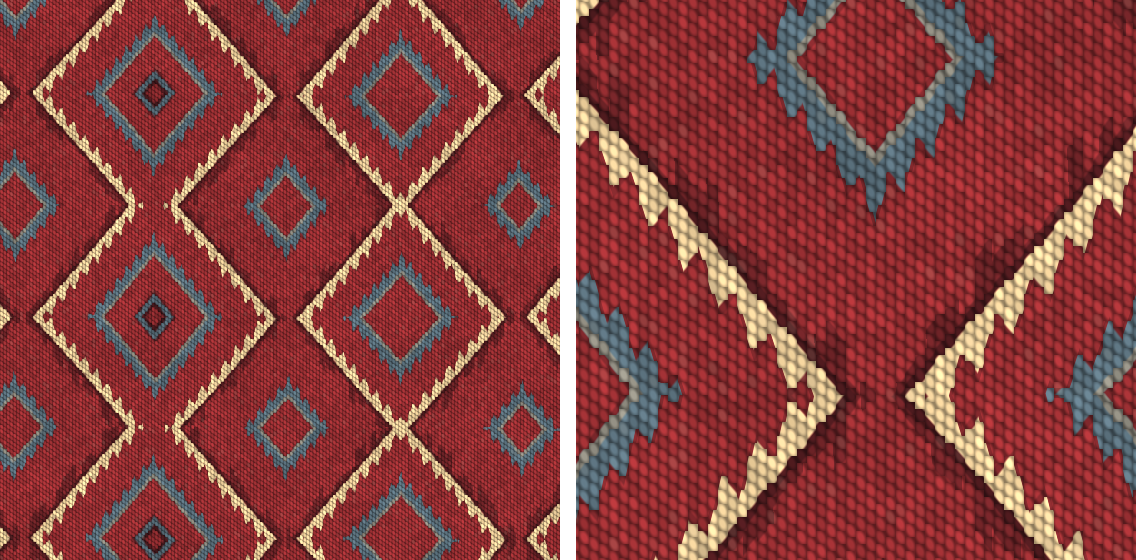
Left: the whole. Right: its middle third, enlarged.
Reproduce this pattern procedurally as a Shadertoy shader.

```glsl
// Woven kilim cloth: toothed cream zigzags bound alternating wide and narrow columns,
// with serrated blue medallions inside and smaller ones in the gaps between.
// Mirrored repeats place the motifs; a staggered stitch grid adds weave and wear.

#define PERIOD vec2(0.8815, 0.397)   // one wide + one narrow column, one row
#define ORIGIN vec2(0.275, 0.831)    // centre of a wide column's medallion
#define COLUMN_EDGE 0.237            // border between columns, from the wide centre
#define SLOPE 0.872                  // zigzag run over rise
#define STITCHES vec2(170.0, 124.0)
#define WOBBLE 0.007
#define RED   vec3(0.640, 0.195, 0.210)
#define DARK  vec3(0.270, 0.095, 0.110)
#define BLUE  vec3(0.370, 0.460, 0.510)
#define TAN   vec3(0.640, 0.590, 0.510)
#define CREAM vec3(0.990, 0.860, 0.640)

float hash(vec2 p) {
    vec3 q = fract(p.xyx * 0.1031);
    q += dot(q, q.yzx + 33.33);
    return fract((q.x + q.y) * q.z);
}

float noise(vec2 p) {
    vec2 i = floor(p), f = fract(p);
    f = f * f * (3.0 - 2.0 * f);
    return mix(mix(hash(i), hash(i + vec2(1, 0)), f.x),
               mix(hash(i + vec2(0, 1)), hash(i + vec2(1, 1)), f.x), f.y);
}

// Antialiased coverage of the region d < 0
float cover(float d) {
    float aa = 1.2 / iResolution.y;
    return smoothstep(aa, -aa, d);
}

// Triangle wave peaking at multiples of the pitch
float tooth(float x, float pitch) {
    return abs(fract(x / pitch) - 0.5) * 2.0;
}

// Serrated ring around a diamond with the given half size
vec3 medallion(vec3 col, vec2 p, vec2 halfSize) {
    p = abs(p);
    float v = halfSize.y * (p.x / halfSize.x + p.y / halfSize.y - 1.0);
    float reach = 0.022 + 0.020 * tooth(p.x, 0.017);
    reach = max(reach, 0.034 * cover(p.y - 0.004));   // necks of the side tips
    col = mix(col, DARK, 0.4 * cover(max(v - reach - 0.004, -v - 0.003)));
    col = mix(col, BLUE, cover(max(v - reach, -v)));
    return mix(col, TAN, 0.75 * cover(abs(v - 0.004) - 0.004));
}

// Small plain ring with a dark heart
vec3 eye(vec3 col, vec2 p) {
    p = abs(p);
    float d = p.x + p.y * 0.85 - 0.029;
    col = mix(col, DARK, 0.75 * cover(d - 0.010));
    col = mix(col, BLUE * 0.9, cover(d - 0.006));
    col = mix(col, DARK, cover(d + 0.006));
    return mix(col, RED * 0.85, cover(d + 0.013));
}

// Toothed cream border; v is the vertical depth inside the column
vec3 border(vec3 col, float x, float v, float seed) {
    float bar = floor(x * 110.0);
    float shade = 0.008 + 0.034 * pow(hash(vec2(bar, seed)), 1.5);
    col = mix(col, DARK, 0.5 * cover(max(v, -v - shade)));
    col = mix(col, DARK, 0.75 * cover(max(v, -v - 0.007)));
    float reach = 0.012 + 0.024 * tooth(x, 0.0205);
    col = mix(col, DARK, 0.35 * cover(max(v - reach - 0.004, -v)));
    return mix(col, CREAM, cover(max(v - reach, -v)));
}

vec3 pattern(vec2 p) {
    vec2 cell = floor((p - ORIGIN) / PERIOD + 0.5);
    vec2 q = p - ORIGIN - cell * PERIOD;
    float side = q.x < 0.0 ? -1.0 : 1.0;
    float ax = abs(q.x);
    bool wide = ax < COLUMN_EDGE;
    float x = wide ? ax : 0.5 * PERIOD.x - ax;

    // Column borders
    float halfWidth = (wide ? 0.2175 : 0.1860) - SLOPE * abs(q.y);
    vec3 col = border(RED, x, (halfWidth - x) / SLOPE, cell.y * 7.0 + side + 40.0);

    // Medallions inside the columns
    float grow = 0.96 + 0.08 * hash(cell + (wide ? 9.0 : 21.0));
    col = medallion(col, vec2(x, q.y), (wide ? vec2(0.090, 0.108) : vec2(0.068, 0.077)) * grow);
    if (wide) col = eye(col, q);

    // Gap medallions sit half a row off, shrinking and drifting to the right
    float row = floor((p.y - ORIGIN.y) / PERIOD.y);
    vec2 gap = vec2((ax - COLUMN_EDGE) * side, p.y - ORIGIN.y - (row + 0.5) * PERIOD.y);
    float gx = p.x - gap.x;
    gap.x -= 0.024 * (gx - 0.5);
    float size = 1.06 - 0.36 * gx * gx * gx + 0.08 * (hash(vec2(gx * 5.0, row) + 50.0) - 0.5);
    return medallion(col, gap, vec2(0.046, 0.055) * size);
}

void mainImage(out vec4 fragColor, in vec2 fragCoord) {
    vec2 uv = fragCoord / iResolution.y;

    // Staggered stitches pull the motif edges toward their centres
    vec2 st = uv * STITCHES;
    vec2 stagger = vec2(0.0, 0.5 * mod(floor(st.x), 2.0));
    vec2 id = floor(st + stagger), f = fract(st + stagger) - 0.5;
    vec2 p = mix(uv, (id + 0.5 - stagger) / STITCHES, 0.45);
    p += WOBBLE * (vec2(noise(uv * 6.0 + 11.0), noise(uv * 6.0 + 37.0)) - 0.5);
    vec3 col = pattern(p);

    // Slanted threads, uneven dye and pale flecks
    f.x += 0.4 * f.y;
    float thread = 1.0 - smoothstep(0.18, 0.62, length(f * vec2(1.0, 0.85)));
    float rnd = hash(id + 70.0);
    col *= mix(0.62, 1.06, thread) * (0.86 + 0.22 * rnd);
    col *= 0.95 + 0.10 * noise(uv * 14.0);
    col = mix(col, TAN * 0.8, 0.22 * thread * smoothstep(0.93, 0.97, hash(id + 131.0)));
    fragColor = vec4(col, 1.0);
}
```
